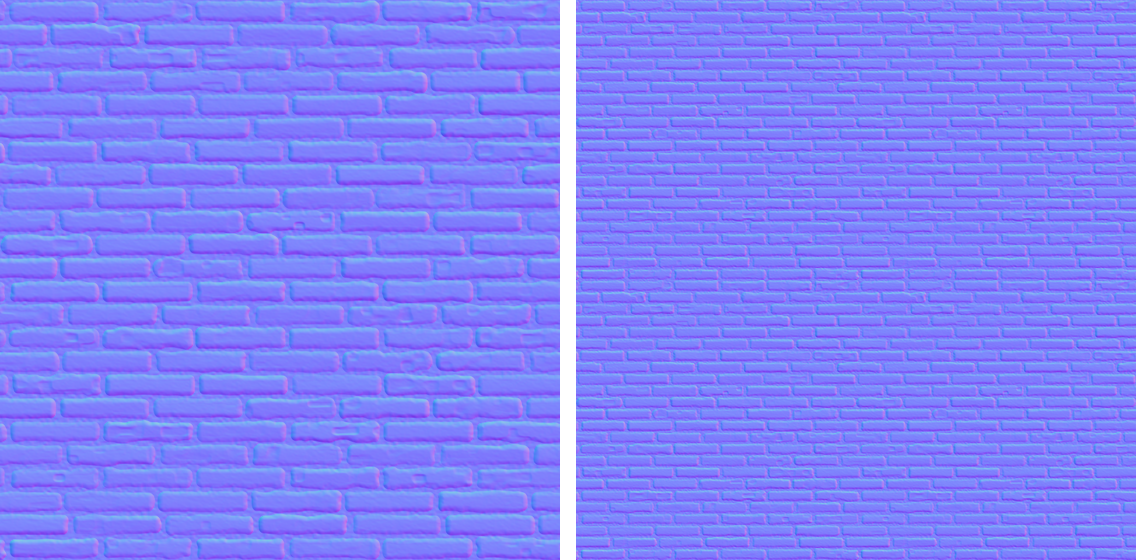
Left, the tile; right, the same tile 2 across and 2 down.
A three.js fragment shader for this texture map:

```glsl
varying vec2 vUv;

const vec2 GRID = vec2(6.0, 24.0);        // bricks across, courses up
const vec2 BRICK_ASPECT = vec2(4.0, 1.0); // cell size in course heights
const float BEVEL = 0.25;

float hash(vec2 p) {
  vec3 q = fract(vec3(p.xyx) * 0.1031);
  q += dot(q, q.yzx + 33.33);
  return fract((q.x + q.y) * q.z);
}

// Value noise that wraps after a whole number of cells
float wrapNoise(vec2 p, vec2 period) {
  vec2 i = floor(p);
  vec2 f = p - i;
  f = f * f * f * (f * (f * 6.0 - 15.0) + 10.0);
  vec2 a = mod(i, period);
  vec2 b = mod(i + 1.0, period);
  return mix(mix(hash(a), hash(vec2(b.x, a.y)), f.x),
             mix(hash(vec2(a.x, b.y)), hash(b), f.x), f.y);
}

float tileNoise(vec2 uv, vec2 cells) {
  return wrapNoise(uv * cells, cells);
}

float roundedBox(vec2 p, vec2 halfSize, float radius) {
  vec2 q = abs(p) - halfSize + radius;
  return length(max(q, 0.0)) + min(max(q.x, q.y), 0.0) - radius;
}

// Running bond with an irregular shift; the lowest two courses swap parity
float courseShift(float course) {
  float odd = mod(course + step(course, 1.5), 2.0);
  float jitter = hash(vec2(course, 7.0));
  return mix(0.51 + 0.28 * jitter, 0.16 * jitter - 0.01, odd);
}

// Fine slanted strokes; the slant equals one whole noise period
float strokeGrain(vec2 uv) {
  return wrapNoise(vec2(uv.x * 96.0, uv.y * 200.0 + uv.x * 40.0), vec2(96.0, 40.0));
}

float wallHeight(vec2 uv) {
  float course = mod(floor(uv.y * GRID.y), GRID.y);
  vec2 cell = uv * GRID;
  cell.x -= courseShift(course);
  vec2 id = vec2(mod(floor(cell.x), GRID.x), course);
  vec2 local = (fract(cell) - 0.5) * BRICK_ASPECT;

  float wear = hash(id + 19.0);
  vec2 tilt = vec2(hash(id + 41.0), hash(id + 67.0)) - 0.5;
  vec2 halfSize = vec2(1.94, 0.45) - vec2(0.04, 0.03) * hash(id + 83.0);

  // Uneven outline
  float broad = tileNoise(uv, vec2(36.0, 48.0));
  float small = tileNoise(uv, vec2(108.0, 96.0));
  float erosion = (broad - 0.4) * mix(0.05, 0.17, wear)
                + (small - 0.5) * mix(0.02, 0.07, wear);
  float d = roundedBox(local, halfSize, 0.24) + erosion;

  // Rounded bevel, slightly domed and tilted face
  float inside = clamp(-d / BEVEL, 0.0, 1.0);
  float bevel = mix(0.055, 0.085, hash(id + 101.0)) * inside * (2.0 - inside);
  float face = dot(tilt, local * vec2(0.02, 0.12)) - 0.09 * local.y * local.y;

  // Chips in the more worn bricks, lumps in the mortar
  float chip = smoothstep(0.58, 0.95, tileNoise(uv + 0.37, vec2(42.0, 60.0)));
  float lumps = tileNoise(uv, vec2(160.0, 192.0)) * 0.016;
  float grain = strokeGrain(uv) * 0.004
              + tileNoise(uv, vec2(240.0, 288.0)) * 0.002;

  return bevel + inside * (face - chip * wear * wear * 0.045)
       + (1.0 - inside) * lumps + grain;
}

vec3 surfaceNormal(vec2 uv, float reach) {
  vec2 e = vec2(reach / GRID.y, 0.0);
  vec2 slope = vec2(wallHeight(uv + e.xy) - wallHeight(uv - e.xy),
                    wallHeight(uv + e.yx) - wallHeight(uv - e.yx)) / (2.0 * reach);
  return normalize(vec3(-slope, 1.0));
}

void main() {
  vec3 normal = surfaceNormal(vUv, 0.035);
  vec3 encoded = normal * vec3(0.5, 0.5, 0.49) + vec3(0.496, 0.502, 0.5);
  gl_FragColor = vec4(encoded, 1.0);
}
```
